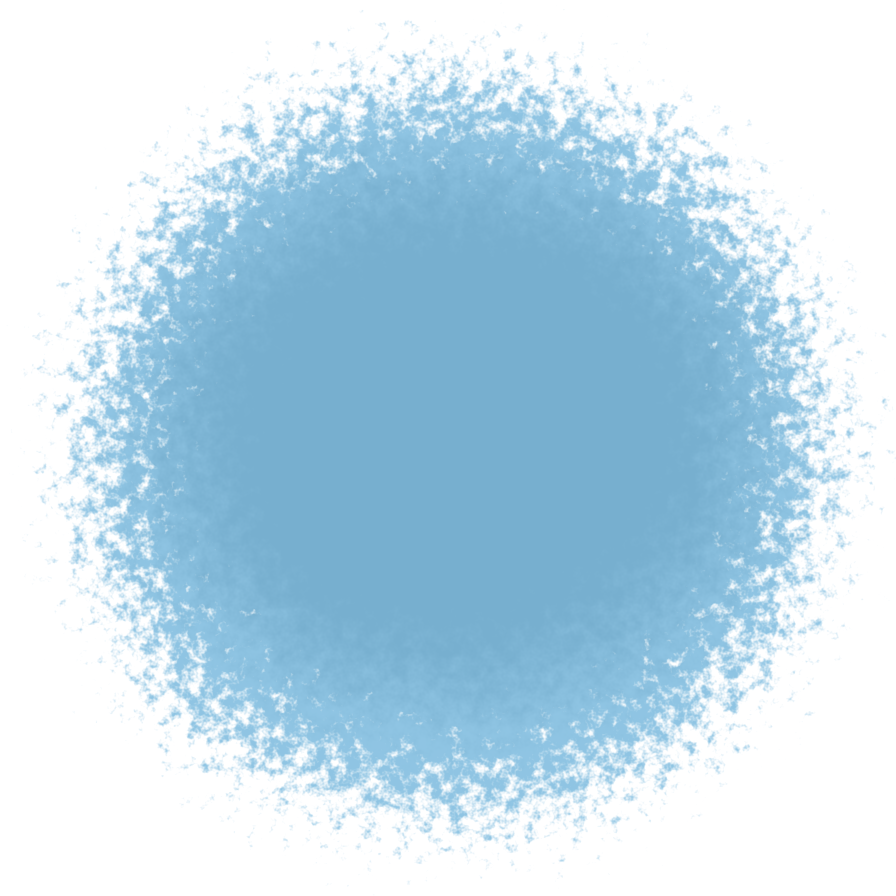
Reproduce this background procedurally as a three.js fragment shader.

```glsl
varying vec2 vUv;

vec2 gradientAt(vec2 cell) {
  vec3 p = fract(cell.xyx * vec3(0.1031, 0.1030, 0.0973));
  p += dot(p, p.yzx + 33.33);
  float angle = 6.2832 * fract((p.x + p.y) * p.z);
  return vec2(cos(angle), sin(angle));
}

float gradientNoise(vec2 p) {
  vec2 cell = floor(p);
  vec2 f = fract(p);
  vec2 u = f * f * f * (f * (f * 6.0 - 15.0) + 10.0);
  float a = dot(gradientAt(cell), f);
  float b = dot(gradientAt(cell + vec2(1.0, 0.0)), f - vec2(1.0, 0.0));
  float c = dot(gradientAt(cell + vec2(0.0, 1.0)), f - vec2(0.0, 1.0));
  float d = dot(gradientAt(cell + 1.0), f - 1.0);
  return mix(mix(a, b, u.x), mix(c, d, u.x), u.y);
}

// Layered noise, rotated at each octave to hide the lattice
float grain(vec2 p) {
  float sum = 0.0;
  float weight = 0.5;
  for (int i = 0; i < 4; i++) {
    sum += weight * gradientNoise(p);
    p = mat2(1.52, 1.14, -1.14, 1.52) * p + 17.3;
    weight *= 0.72;
  }
  return sum;
}

void main() {
  vec3 paper = vec3(1.0);
  vec3 deepBlue = vec3(0.465, 0.685, 0.81);
  vec3 paleBlue = vec3(0.56, 0.77, 0.89);

  float speckle = grain(vUv * 52.0 + 5.0);
  float mottle = grain(vUv * 46.0 + 61.0);
  float drift = gradientNoise(vUv * 7.0 + 3.0);

  // Dense centre melting into a paler, mottled ring
  float coreDistance = length((vUv - vec2(0.513, 0.516)) * vec2(0.92, 1.04));
  float ring = smoothstep(0.21, 0.39, coreDistance + 0.09 * mottle + 0.02 * drift);
  vec3 pigment = mix(deepBlue, paleBlue, ring);

  // Round blot whose rim breaks up into soft, translucent flecks
  float radius = length(vUv - vec2(0.508, 0.498));
  float rim = 0.408 - radius + 0.19 * speckle + 0.012 * drift;
  float coverage = smoothstep(-0.034, 0.066, rim);

  gl_FragColor = vec4(mix(paper, pigment, coverage), 1.0);
}
```
